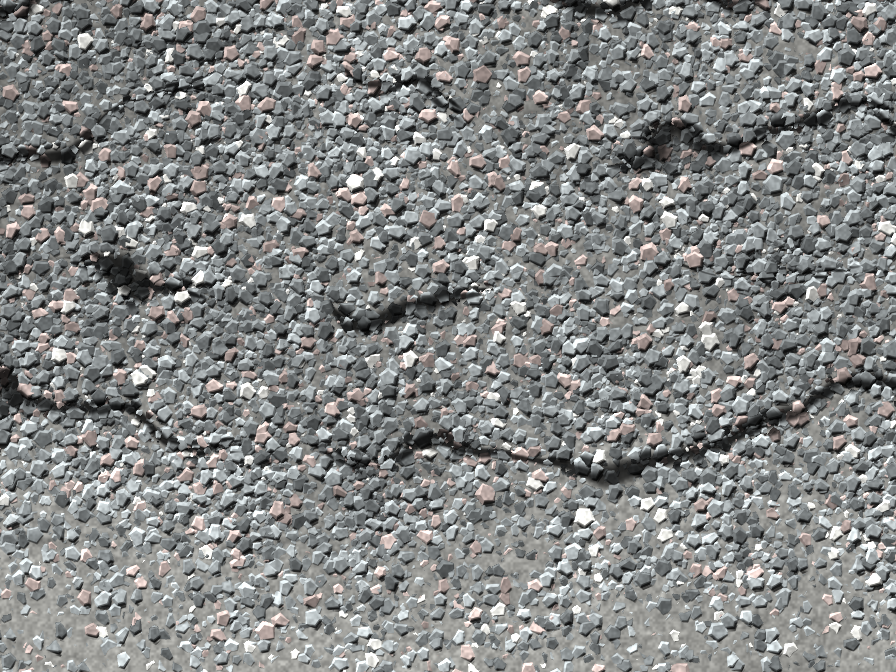
Reproduce this texture procedurally as a WebGL 2 fragment shader.

```glsl
#version 300 es
precision highp float;

uniform vec2 u_resolution;
out vec4 outColor;

const float TAU = 6.2831853;
const vec2 TO_SUN = vec2(-0.38, 0.925);

vec3 hash3(vec2 p) {
    vec3 q = fract(p.xyx * vec3(0.1031, 0.1030, 0.0973));
    q += dot(q, q.yxz + 33.33);
    return fract((q.xxy + q.yzz) * q.zyx);
}

float noise(vec2 p) {
    vec2 i = floor(p), f = fract(p);
    f = f * f * (3.0 - 2.0 * f);
    float low = mix(hash3(i).x, hash3(i + vec2(1, 0)).x, f.x);
    float high = mix(hash3(i + vec2(0, 1)).x, hash3(i + vec2(1, 1)).x, f.x);
    return mix(low, high, f.y);
}

// Signed distance to an irregular five-sided chip
float chipEdge(vec2 q, vec3 rnd) {
    float turn = rnd.x * TAU;
    vec2 side = vec2(cos(turn), sin(turn));
    const mat2 fifth = mat2(0.309, 0.951, -0.951, 0.309);
    float edge = -1.0;
    for (int k = 0; k < 5; k++) {
        float reach = 0.30 + 0.30 * fract(rnd.y * 7.0 + rnd.z * float(k) * 3.7);
        edge = max(edge, dot(q, side) - reach);
        side = fifth * side;
    }
    return edge;
}

// Highest chip of one grid: height, then its identity
vec3 scatterChips(vec2 p, float cells, float salt) {
    vec2 q = p * cells, base = floor(q);
    vec3 best = vec3(-1.0, 0.0, 0.0);
    for (int y = -1; y <= 1; y++)
    for (int x = -1; x <= 1; x++) {
        vec2 id = base + vec2(x, y) + salt;
        vec3 place = hash3(id);
        vec2 local = q + salt - id - 0.1 - 0.8 * place.xy;
        if (dot(local, local) > 0.75) continue;
        vec3 form = hash3(id + 71.3);
        float edge = chipEdge(local, vec3(place.z, form.xy));
        vec2 tilt = (form.yz - 0.5) * 0.9;
        float top = min(-edge * 1.7, 0.28 + dot(local, tilt)) + 0.26 * form.x;
        if (edge < 0.0 && top > best.x) best = vec3(top, id);
    }
    return vec3(best.x / cells, best.yz);
}

// Height, chip identity, and 1 for chip or 0 for binder
vec4 surface(vec2 p) {
    float fill = 0.0022 + 0.0045 * (1.0 - smoothstep(0.0, 0.32, p.y));
    fill += 0.005 * (noise(p * 13.0) - 0.5) + 0.0022 * noise(p * 110.0);
    vec4 top = vec4(fill, 0.0, 0.0, 0.0);
    vec3 coarse = scatterChips(p, 42.0, 17.0);
    vec3 medium = scatterChips(p, 66.0, 131.0);
    vec3 fine = scatterChips(p, 112.0, 263.0);
    if (coarse.x > top.x) top = vec4(coarse, 1.0);
    if (medium.x > top.x) top = vec4(medium, 1.0);
    if (fine.x > top.x) top = vec4(fine, 1.0);
    return top;
}

// Broken, mostly level fissures
float fissure(vec2 p) {
    float path = p.y * 4.4 + 1.5 * noise(p * 2.3 + 4.0) + 0.4 * noise(p * 11.0);
    float away = abs(fract(path) - 0.5) / 4.4;
    float open = smoothstep(0.42, 0.78, noise(p * vec2(5.0, 7.0) + 9.0));
    float width = 0.015 * open;
    float dark = 1.0 - smoothstep(0.3 * width, width + 0.002, away);
    return dark * smoothstep(0.0, 0.2, open) * smoothstep(0.15, 0.32, p.y);
}

vec3 chipColor(vec2 id, vec2 p) {
    vec3 rnd = hash3(id + 29.7);
    vec3 color = mix(0.34, 0.70, rnd.x) * vec3(0.97, 1.01, 1.02);
    if (rnd.y > 0.87) color = mix(0.50, 0.72, rnd.x) * vec3(1.08, 0.98, 0.95);
    float pale = 0.035 + 0.10 * smoothstep(0.6, 0.85, noise(p * 4.0 + 2.0));
    if (rnd.z < pale) color = vec3(0.88, 0.88, 0.86);
    return color;
}

vec3 shade(vec2 p) {
    vec4 here = surface(p);
    vec3 color = mix(vec3(0.54, 0.54, 0.525), chipColor(here.yz, p), here.w);
    color *= 0.82 + 0.22 * noise(p * 260.0) + 0.16 * noise(p * vec2(150.0, 90.0));

    // Facing light and short cast shadows
    float slope = (here.x - surface(p + TO_SUN * 0.002).x) / 0.002;
    float light = clamp(0.99 + 0.42 * slope, 0.5, 1.42);
    float block = 0.0;
    for (int i = 1; i <= 2; i++) {
        float reach = 0.0045 * float(i);
        block = max(block, surface(p + TO_SUN * reach).x - here.x - 0.5 * reach);
    }
    light *= mix(1.0, 0.33, smoothstep(0.0, 0.0035, block));

    // Fissures follow the chip outlines
    vec2 ragged = p + (hash3(here.yz + 5.1).xy - 0.5) * 0.022 * here.w;
    light *= mix(1.0, 0.24, fissure(ragged));

    // Worn, paler lower edge and broad unevenness
    float wear = mix(1.13, 0.98, smoothstep(0.0, 0.5, p.y));
    wear += 0.18 * (noise(p * 3.5 + 7.0) - 0.5);
    return color * light * wear;
}

void main() {
    vec3 total = vec3(0.0);
    for (int i = 0; i < 2; i++) {
        vec2 shift = vec2(0.25, 0.2) * (float(i) * 2.0 - 1.0);
        total += shade((gl_FragCoord.xy + shift) / u_resolution.y);
    }
    outColor = vec4(clamp(total * 0.5, 0.0, 1.0), 1.0);
}
```
